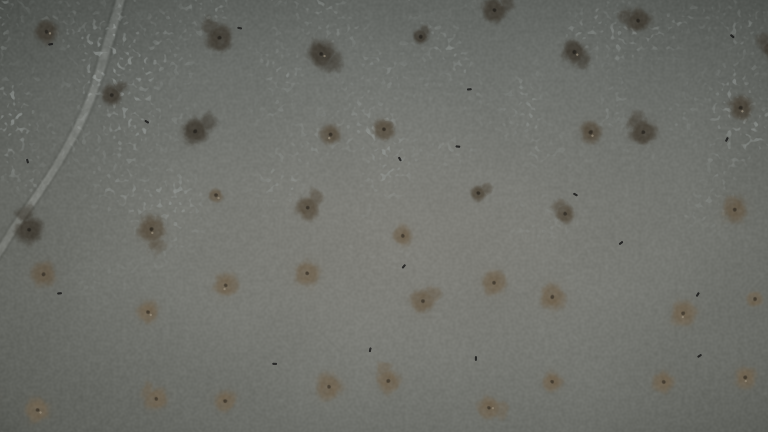
Give the GLSL for this texture, as a Shadertoy shader.

```glsl
// Weathered grey ice seen from above: stained melt holes, frost specks,
// dark flecks and one pale curved track. Scattered parts use jittered grids,
// and gradient noise roughens the ground, the frost and the stain edges.

#define HOLE_CELL 0.205
#define HOLE_SHARE 0.82
#define HOLE_RADIUS vec2(0.017, 0.041)
#define FLECK_CELL 0.25
#define FLECK_SHARE 0.6
#define TRACK_WIDTH 0.012
#define FROST_AMOUNT 0.55
#define GRAIN_AMOUNT 0.026
#define ICE_COLOR vec3(0.484, 0.492, 0.471)
#define DARK_STAIN vec3(0.255, 0.238, 0.205)
#define TAN_STAIN vec3(0.435, 0.385, 0.310)
#define FROST_COLOR vec3(0.60, 0.62, 0.61)

vec3 hash3(vec2 cell) {
    vec3 h = fract(cell.xyx * vec3(0.1031, 0.1030, 0.0973));
    h += dot(h, h.yxz + 33.33);
    return fract((h.xxy + h.yzz) * h.zyx);
}

// Gradient noise, centred on zero
float corner(vec2 cell, vec2 offset) {
    float angle = 6.2832 * hash3(cell + 57.0).x;
    return dot(vec2(cos(angle), sin(angle)), offset);
}

float noise(vec2 p) {
    vec2 i = floor(p), f = p - i;
    vec2 u = f * f * f * (f * (f * 6.0 - 15.0) + 10.0);
    vec2 e = vec2(1.0, 0.0);
    float low = mix(corner(i, f), corner(i + e, f - e), u.x);
    float high = mix(corner(i + e.yx, f - e.yx), corner(i + 1.0, f - 1.0), u.x);
    return mix(low, high, u.y);
}

float fbm(vec2 p) {
    float sum = 0.0, gain = 0.6;
    for (int i = 0; i < 4; i++) {
        sum += gain * noise(p);
        p = mat2(1.6, 1.2, -1.2, 1.6) * p + 7.3;
        gain *= 0.5;
    }
    return sum;
}

// Soft disc whose edge fades from the radius inwards
float disc(float dist, float radius, float softness) {
    return 1.0 - smoothstep(radius * (1.0 - softness), radius, dist);
}

// Round stains with a side lobe, a dark pit and sometimes a pale crumb
vec3 addHoles(vec3 color, vec2 p) {
    vec2 home = floor(p / HOLE_CELL);
    float rough = fbm(p * 34.0);
    for (int k = 0; k < 9; k++) {
        vec2 cell = home + vec2(k % 3 - 1, k / 3 - 1);
        vec3 place = hash3(cell + 11.0), kind = hash3(cell + 83.0);
        if (place.z > HOLE_SHARE) continue;
        vec2 center = (cell + 0.5 + 0.62 * (place.xy - 0.5)) * HOLE_CELL;
        vec2 d = p - center;
        float radius = mix(HOLE_RADIUS.x, HOLE_RADIUS.y, sqrt(kind.x));
        float angle = 6.2832 * kind.y;
        vec2 side = vec2(cos(angle), sin(angle));
        float dist = length(d) + 0.45 * radius * rough;
        float stain = disc(dist, radius, 0.6);
        float lobe = disc(length(d - side * radius * 0.85) + 0.6 * radius * rough,
                          radius * 0.75, 0.7);
        stain = max(stain, lobe * 0.7 * step(0.6, kind.z));
        float halo = disc(dist, radius * 1.6, 1.0);

        // Stains are darker towards the top and the left border
        float age = center.y + 0.4 * (kind.z - 0.5)
                  + 0.35 * (1.0 - smoothstep(0.0, 0.5, center.x));
        float dark = smoothstep(0.3, 0.95, age);
        vec3 tint = mix(TAN_STAIN, DARK_STAIN, dark);
        float cover = stain * (0.72 + 0.13 * dark + 0.45 * rough) + 0.12 * halo;
        color = mix(color, tint, clamp(cover, 0.0, 0.92));

        float pit = disc(length(d + 0.003 * rough), 0.0065, 0.7);
        color = mix(color, tint * 0.5, 0.75 * pit);
        float crumb = disc(length(d - side * 0.009), 0.004, 0.7);
        color = mix(color, vec3(0.60, 0.56, 0.49), 0.7 * crumb * step(0.6, kind.y));
    }
    return color;
}

// Tiny dark slivers, one at most per cell
float flecks(vec2 p) {
    vec2 cell = floor(p / FLECK_CELL);
    vec3 place = hash3(cell + 231.0);
    vec2 d = p - (cell + 0.1 + 0.8 * place.xy) * FLECK_CELL;
    float angle = 6.2832 * hash3(cell + 19.0).x;
    vec2 axis = vec2(cos(angle), sin(angle));
    d -= axis * clamp(dot(d, axis), -0.003, 0.003);
    return disc(length(d), 0.0038, 0.7) * step(place.z, FLECK_SHARE);
}

void mainImage(out vec4 fragColor, in vec2 fragCoord) {
    vec2 p = fragCoord / iResolution.y;
    vec2 uv = fragCoord / iResolution.xy;

    // Ground: vignette, broad clouding and a faint warm glow low down
    vec2 q = 2.0 * (uv - vec2(0.53, 0.44));
    float cloud = fbm(p * 4.0);
    vec3 color = ICE_COLOR - 0.078 * dot(q, q) + 0.022 * cloud;
    color += vec3(0.008, -0.001, -0.004) * exp(-3.0 * dot(q, q));
    color += vec3(-0.005, 0.0, 0.005) * smoothstep(0.4, 1.0, uv.y);

    // Frost: fine specks gathered in patches, mostly in the upper half
    float patches = smoothstep(-0.15, 0.4, fbm(p * 5.0 + 31.0) + 0.2 * (0.5 - uv.x));
    patches *= smoothstep(0.3, 0.75, uv.y + 0.25 * cloud);
    float specks = smoothstep(0.12, 0.5, noise(p * 85.0) + 0.4 * noise(p * 38.0));
    color = mix(color, FROST_COLOR, FROST_AMOUNT * specks * (patches + 0.06));

    // Track: a bent pale band with darker rims
    float h = p.y - 0.71;
    float bend = 0.185 + 0.48 * h - 0.2 * (sqrt(h * h + 0.004) - 0.063);
    float across = abs(p.x - bend + 0.005 * noise(p * 9.0)) * 0.88;
    float band = disc(across, TRACK_WIDTH, 0.6);
    float rim = disc(abs(across - TRACK_WIDTH), 0.006, 1.0);
    color += 0.085 * band * (0.85 + 0.6 * noise(p * 40.0)) - 0.025 * rim;

    color = addHoles(color, p);
    color = mix(color, vec3(0.10), 0.85 * flecks(p));
    color += GRAIN_AMOUNT * (noise(p * 130.0) + 0.6 * noise(p * 61.0));
    fragColor = vec4(clamp(color, 0.0, 1.0), 1.0);
}
```
